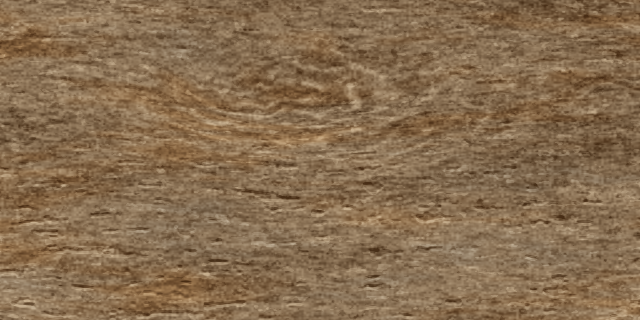
Reproduce this texture procedurally as a WebGL 2 fragment shader.

```glsl
#version 300 es
precision highp float;
// Weathered brown timber with short horizontal fibres and an arch of rings.
// A bent grain height steers stretched noise layers; crisp flecks, cracks and
// faint saw marks set the tone, which is mapped to a brown colour ramp.
uniform vec2 u_resolution;
out vec4 fragColor;

const vec3 DARK  = vec3(0.335, 0.24, 0.145);
const vec3 MID   = vec3(0.545, 0.447, 0.335);
const vec3 LIGHT = vec3(0.73, 0.635, 0.51);
const vec3 WARM_TINT = vec3(1.0, 0.91, 0.78);
const vec3 GREY_TINT = vec3(0.95, 0.985, 1.04);

float hash(vec2 p) {
    vec3 q = fract(vec3(p.xyx) * 0.1031);
    q += dot(q, q.yzx + 33.33);
    return fract((q.x + q.y) * q.z);
}

// Smooth value noise in -1..1.
float noise(vec2 p) {
    vec2 i = floor(p), f = fract(p);
    f = f * f * (3.0 - 2.0 * f);
    float low  = mix(hash(i), hash(i + vec2(1, 0)), f.x);
    float high = mix(hash(i + vec2(0, 1)), hash(i + vec2(1, 1)), f.x);
    return 2.0 * mix(low, high, f.y) - 1.0;
}

// Noise layers, each finer than the last, in -1..1.
float layers(vec2 p) {
    float sum = 0.0, gain = 0.55;
    for (int i = 0; i < 3; i++) {
        sum += gain * noise(p);
        p = p * 2.03 + 17.3;
        gain *= 0.6;
    }
    return sum;
}

float blob(vec2 p, vec2 centre, vec2 size) {
    vec2 d = (p - centre) / size;
    return exp(-dot(d, d));
}

// Height across the grain; its level lines are the fibre directions.
float grainHeight(vec2 p) {
    float wide = mix(0.36, 0.62, smoothstep(0.6, 1.2, p.x));
    float arch = 0.13 * blob(p, vec2(0.85, 0.69), vec2(wide, 0.15));
    float wave = 0.016 * noise(p * vec2(2.2, 3.0)) + 0.007 * noise(p * vec2(9.0, 14.0));
    return p.y + arch + wave + 0.035 * p.x * smoothstep(0.75, 1.0, p.y);
}

// Raised fibres whose slope catches the light.
float fibreRelief(vec2 g) {
    vec2 stretch = vec2(17.0, 62.0);
    return layers(g * stretch) - layers((g + vec2(0.0, 0.007)) * stretch);
}

// Short crisp streaks kept only where the layered noise peaks.
float streaks(vec2 g, vec2 stretch, float threshold) {
    float n = noise(g * stretch) + 0.35 * noise(g * stretch * vec2(4.0, 1.7));
    return smoothstep(threshold, threshold + 0.22, n);
}

// Broken pale crests of nested oval rings, clearest at the lower right.
float ringCrests(vec2 p, vec2 centre) {
    vec2 d = p - centre;
    d.x *= mix(0.46, 0.33, smoothstep(-0.2, 0.3, d.x));
    d += 0.012 * vec2(noise(p * vec2(6.0, 9.0)), noise(p * vec2(8.0, 12.0) + 31.0));
    float phase = length(d) * 25.0 + 0.35 * noise(p * vec2(18.0, 24.0));
    float crest = pow(0.5 + 0.5 * sin(6.2832 * phase), 3.0);
    float broken = 0.6 + 0.6 * noise(p * vec2(26.0, 62.0));
    float area = blob(p, centre + vec2(0.2, -0.07), vec2(0.6, 0.16));
    return area * (crest * broken - 0.19);
}

// Upright scratches left across the board by sawing.
float sawMarks(vec2 p) {
    float line = smoothstep(0.45, 0.95, noise(vec2(p.x * 75.0, p.y * 7.0)));
    return line * smoothstep(-0.1, 0.6, noise(p * vec2(5.0, 4.0) + 41.0));
}

vec3 woodRamp(float t) {
    t = clamp(t, -1.25, 1.25);
    return t < 0.0 ? mix(MID, DARK, -t) : mix(MID, LIGHT, t);
}

void main() {
    vec2 p = gl_FragCoord.xy / u_resolution.y;
    float h = grainHeight(p);
    vec2 g = vec2(p.x, h);
    vec2 fine = vec2(p.x, mix(p.y, h, 0.6));
    float corner = smoothstep(1.25, 1.75, p.x) * smoothstep(0.8, 0.97, p.y);

    // Broad bands, short fibres and pores.
    float tone = 0.22 * noise(g * vec2(1.3, 7.0) + 5.0);
    tone += 0.20 * noise(g * vec2(3.2, 25.0));
    tone += 0.24 * noise(fine * vec2(17.0, 68.0) + 9.0);
    tone += 0.27 * noise(fine * vec2(46.0, 120.0));
    tone += 0.36 * noise(p * vec2(128.0, 140.0));
    tone += 0.42 * fibreRelief(fine);

    // Rings, then dark cracks with a lit edge and pale splinters.
    tone += 1.25 * ringCrests(p, vec2(0.83, 0.72));
    float worn = 0.5 + 0.5 * smoothstep(0.65, 0.3, p.y);
    vec2 crackStretch = vec2(12.0, 64.0);
    tone -= 0.70 * worn * streaks(fine + 3.0, crackStretch, 0.58);
    tone += 0.60 * worn * streaks(fine + vec2(3.0, 3.009), crackStretch, 0.58);
    tone += 0.50 * streaks(fine + 7.0, vec2(20.0, 80.0), 0.62);
    tone -= 0.35 * streaks(fine + 11.0, vec2(30.0, 95.0), 0.62);

    // Saw marks and stained areas.
    tone += (0.14 + 0.3 * corner) * sawMarks(p);
    tone -= 0.45 * corner * (0.6 + noise(p * vec2(9.0, 22.0)));
    tone -= 0.40 * blob(p, vec2(1.8, 0.56), vec2(0.35, 0.09));
    tone -= 0.30 * blob(p, vec2(0.05, 0.62), vec2(0.22, 0.06));

    // Warm and grey tints in long patches; pale fibres stay neutral.
    float hue = 0.6 * noise(g * vec2(1.8, 9.0) + 23.0) + 0.3 * noise(g * vec2(9.0, 38.0));
    hue += 0.4 * blob(p, vec2(0.7, 0.7), vec2(0.4, 0.1)) - 0.25 * tone;
    hue -= 0.7 * blob(p, vec2(0.05, 0.62), vec2(0.25, 0.08));
    vec3 colour = woodRamp(tone);
    colour *= mix(vec3(1.0), WARM_TINT, smoothstep(-0.1, 0.65, hue));
    colour *= mix(vec3(1.0), GREY_TINT, smoothstep(0.2, 0.9, -hue));
    fragColor = vec4(colour, 1.0);
}
```
